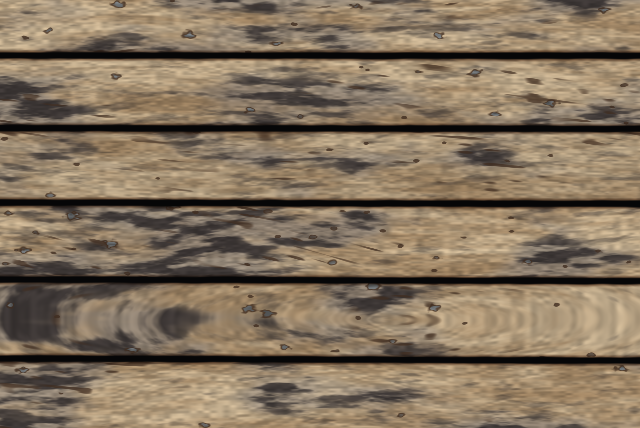
Give the GLSL for this texture, as a Shadertoy shader.

```glsl
// Weathered deck boards: six horizontal planks split by five dark gaps.
// Stretched noise makes the grain, stains and cracks of each plank; a jittered
// grid scatters small knots. Units are canvas heights.

const vec3 HONEY = vec3(0.575, 0.475, 0.355);
const vec3 PALE  = vec3(0.735, 0.655, 0.535);
const vec3 ASH   = vec3(0.51, 0.48, 0.455);
const vec3 CHAR  = vec3(0.20, 0.18, 0.18);
const vec3 UMBER = vec3(0.25, 0.175, 0.125);
const vec3 SLATE = vec3(0.44, 0.47, 0.49);
const vec3 GAP   = vec3(0.025, 0.025, 0.028);

float hash(vec2 p) {
    vec3 q = fract(p.xyx * 0.1031);
    q += dot(q, q.yzx + 33.33);
    return fract((q.x + q.y) * q.z);
}

float noise(vec2 p) {
    vec2 i = floor(p), f = fract(p);
    f = f * f * (3.0 - 2.0 * f);
    vec2 e = vec2(0.0, 1.0);
    return mix(mix(hash(i), hash(i + e.yx), f.x),
               mix(hash(i + e.xy), hash(i + e.yy), f.x), f.y);
}

float fbm(vec2 p) {
    float sum = 0.0, amp = 0.533;
    for (int i = 0; i < 4; i++) {
        sum += amp * noise(p);
        p = p * 2.03 + 17.1;
        amp *= 0.5;
    }
    return sum;
}

// Row coordinate: whole numbers fall on the gaps, pitch shrinks upward
float rowAt(vec2 p) {
    float y = p.y + 0.004 * (p.x - 0.75) * (1.0 - p.y);
    return 0.161 + 5.172 * y + 0.448 * y * y;
}

// Height across the grain: gently wavy, or nested arches on an arched board
float grainHeight(vec2 p, float across, float arched, vec2 seed) {
    float wave = 0.022 * (noise(p * vec2(3.0, 8.0) + seed) - 0.5);
    vec2 fromHeart = vec2((p.x - 0.9) * 0.16, (across - 0.5) * 0.18);
    return mix(p.y, length(fromHeart), arched) + wave;
}

// Scattered knots: x = dark rim, y = weathered core
vec2 knots(vec2 p, float density) {
    vec2 cell = vec2(0.085, 0.04), home = floor(p / cell), mask = vec2(0.0);
    float ragged = 1.1 * (noise(p * vec2(110.0, 190.0)) - 0.5);
    for (int j = -1; j <= 1; j++)
    for (int i = -1; i <= 1; i++) {
        vec2 id = home + vec2(i, j);
        if (hash(id + 3.7) > density) continue;
        vec2 centre = (id + vec2(hash(id + 11.3), hash(id + 27.9))) * cell;
        float size = hash(id + 41.2);
        float radius = mix(0.006, 0.019, size * size * size);
        float d = length((p - centre) / (radius * vec2(1.0, 0.5))) + ragged;
        float core = (1.0 - smoothstep(0.35, 0.75, d)) * smoothstep(0.45, 0.8, size);
        mask = max(mask, vec2(1.0 - smoothstep(0.75, 1.3, d), core));
    }
    return mask;
}

// Short slanted splits gathered in patches
float cracks(vec2 p, float slant, vec2 seed) {
    float split = noise(vec2(p.x * 17.0, (p.y + slant * p.x) * 115.0) + seed);
    float patchy = fbm(p * vec2(3.0, 9.0) + seed + 50.0);
    return smoothstep(0.74, 0.9, split) * smoothstep(0.48, 0.62, patchy);
}

vec3 boardColor(vec2 p, float id, float across) {
    vec2 seed = vec2(17.3, 9.1) * (id + 2.0);
    float arched = 1.0 - step(0.5, abs(id - 1.0));
    float y = grainHeight(p, across, arched, seed);

    // Fibres and broad tone
    float fibre = fbm(vec2(p.x * 10.0, y * 85.0) + seed);
    float tone = fbm(vec2(p.x * 2.5, y * 20.0) + seed + 31.0);
    vec3 color = mix(HONEY, PALE, smoothstep(0.25, 0.72, 0.5 * (fibre + tone)));
    color *= 0.97 + 0.07 * hash(seed);

    // Grey weathering with charred streaks along the grain
    float stain = smoothstep(0.44, 0.7, fbm(p * vec2(3.6, 12.0) + seed + 70.0));
    float streak = fbm(vec2(p.x * 13.0, y * 65.0) + seed + 90.0);
    color = mix(color, ASH, 0.65 * stain);
    float burn = smoothstep(0.5, 0.76, streak + 0.24 * (stain - 0.35));
    color = mix(color, CHAR, burn * (0.4 + 0.5 * stain));

    // Fine pores
    float pore = noise(vec2(p.x * 65.0, y * 210.0) + seed);
    color *= 0.84 + 0.3 * pore;

    // Cracks and knots
    float slant = 0.5 * (hash(seed + 5.0) - 0.5);
    color = mix(color, UMBER, 0.75 * cracks(vec2(p.x, y), slant, seed));
    float density = abs(id - 2.0) < 0.5 ? 0.36 : 0.17;
    vec2 knot = knots(p, density);
    color = mix(color, UMBER, 0.8 * knot.x);
    return mix(color, SLATE * (0.65 + 0.6 * pore), 0.85 * knot.y);
}

void mainImage(out vec4 fragColor, in vec2 fragCoord) {
    vec2 p = fragCoord / iResolution.y;
    float pixel = 1.0 / iResolution.y;
    float row = rowAt(p);
    float nearestGap = floor(row + 0.5);
    float gapDistance = abs(row - nearestGap) / (5.172 + 0.896 * p.y);

    vec3 color = boardColor(p, floor(row), fract(row));

    // Rounded board edges, then the gap itself
    float wobble = 0.0016 * (noise(vec2(p.x * 22.0, row > nearestGap ? 3.0 : 8.0) + nearestGap) - 0.5);
    float edge = gapDistance - 0.0076 - wobble;
    color *= mix(vec3(0.62, 0.53, 0.47), vec3(1.0), smoothstep(0.0, 0.008, edge));
    color = mix(GAP, color, smoothstep(-pixel, pixel, edge));
    fragColor = vec4(color, 1.0);
}
```
